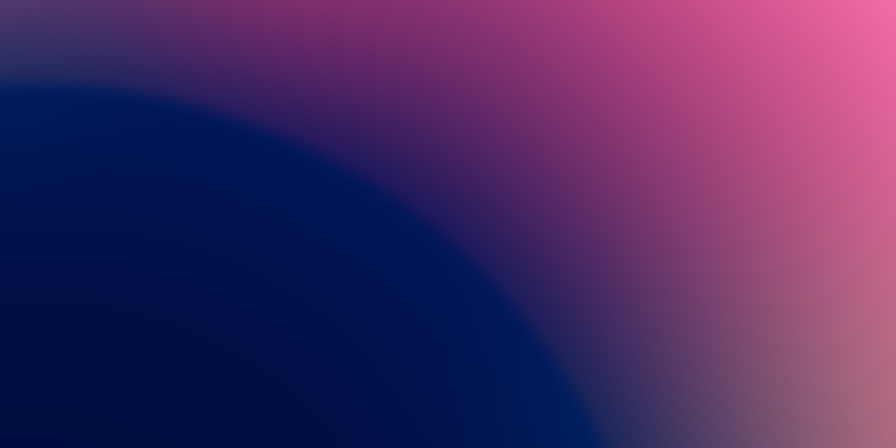
This background is drawn by a Shadertoy shader. Its source:

```glsl
// A deep navy disc rises from the lower left into a violet to pink glow.
// Colour follows the signed distance to the disc's rim, and soft Gaussian
// hazes tint the corners and the two ends of the rim.

const vec2 DISC_CENTER = vec2(0.06, -0.613);
const float DISC_RADIUS = 1.419;

// Round falloff: 1 at the center, fading faster as tightness grows.
float haze(vec2 p, vec2 center, float tightness) {
    vec2 offset = p - center;
    return exp(-tightness * dot(offset, offset));
}

float discDistance(vec2 p, vec2 center, float radius) {
    return length(p - center) - radius;
}

// Navy body, brightest along the rim and darker with depth.
vec3 discColor(vec2 p, float depth) {
    const vec3 DEEP_NAVY = vec3(0.0, 0.042, 0.235);
    const vec3 RIM_BLUE = vec3(0.0, 0.088, 0.355);
    const vec3 TEAL_TINT = vec3(0.0, 0.035, 0.02);

    vec3 color = mix(DEEP_NAVY, RIM_BLUE, exp(-2.4 * depth));
    float rimEnds = haze(p, vec2(1.36, 0.0), 12.0)
                  + 0.7 * haze(p, vec2(0.0, 0.82), 18.0);
    return color + TEAL_TINT * rimEnds;
}

// Quadratic ramp from indigo at the rim to pink far away, with tinted hazes.
vec3 glowColor(vec2 p, float d) {
    const vec3 INDIGO = vec3(0.08, 0.09, 0.35);
    const vec3 SLOPE = vec3(1.17, 0.20, 0.17);
    const vec3 CURVE = vec3(-0.35, 0.09, 0.095);
    const vec3 SAND_TINT = vec3(0.0, 0.165, 0.01);
    const vec3 SLATE_TINT = vec3(0.02, 0.085, 0.03);
    const vec3 ROSE_TINT = vec3(0.09, 0.015, 0.015);

    vec3 color = INDIGO + d * (SLOPE + d * CURVE);
    color += SAND_TINT * haze(p, vec2(1.95, 0.0), 3.0);
    color += SLATE_TINT * haze(p, vec2(0.0, 1.0), 6.0);
    color += ROSE_TINT * haze(p, vec2(0.6, 1.0), 10.0);
    return color;
}

void mainImage(out vec4 fragColor, in vec2 fragCoord) {
    // Canvas units: height is 1, origin at the lower left.
    vec2 p = fragCoord / iResolution.y;
    float d = discDistance(p, DISC_CENTER, DISC_RADIUS);

    // Blend the two regions across a soft rim.
    vec3 inside = discColor(p, max(-d, 0.0));
    vec3 outside = glowColor(p, max(d, 0.0));
    vec3 color = mix(inside, outside, smoothstep(-0.025, 0.035, d));

    fragColor = vec4(clamp(color, 0.0, 1.0), 1.0);
}
```
